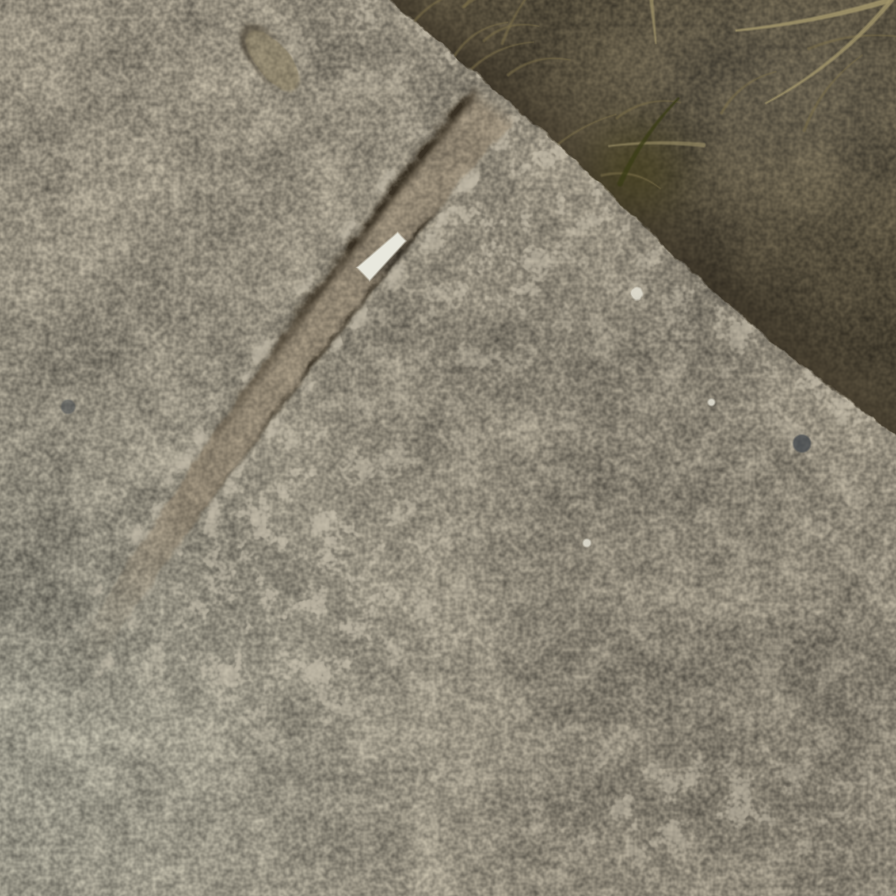
A three.js fragment shader for this texture:

```glsl
// Weathered concrete slab with a diagonal worn groove, a chalk stub and a dark,
// grassy strip of soil beyond its broken edge. Gradient noise makes the grain
// and stains; distance functions place the edge, groove, blades and marks.
#define SLAB_COLOR vec3(0.575, 0.548, 0.487)
#define SOIL_COLOR vec3(0.335, 0.305, 0.235)
#define PALE_COLOR vec3(0.760, 0.730, 0.660)
#define DARK_COLOR vec3(0.220, 0.190, 0.140)
#define GROOVE_COLOR vec3(0.560, 0.510, 0.430)
#define GROOVE_TOP vec2(0.546, 0.878)
#define GROOVE_END vec2(0.088, 0.255)
#define GRAIN 0.27
#define STAIN 0.15
#define SOFT 0.0016
#define BLADES 16

varying vec2 vUv;

float hash(float n) { return fract(sin(n * 91.73) * 4375.85); }

vec2 gradientAt(vec2 cell) {
  float a = 6.2832 * fract(sin(dot(cell, vec2(127.1, 311.7))) * 4375.85);
  return vec2(cos(a), sin(a));
}

float noise(vec2 p) {
  vec2 i = floor(p), f = fract(p);
  vec2 u = f * f * f * (f * (f * 6.0 - 15.0) + 10.0);
  float a = dot(gradientAt(i), f);
  float b = dot(gradientAt(i + vec2(1, 0)), f - vec2(1, 0));
  float c = dot(gradientAt(i + vec2(0, 1)), f - vec2(0, 1));
  float d = dot(gradientAt(i + vec2(1, 1)), f - vec2(1, 1));
  return mix(mix(a, b, u.x), mix(c, d, u.x), u.y);
}

float fbm(vec2 p) {
  float sum = 0.0, amp = 1.0;
  for (int i = 0; i < 4; i++) {
    sum += amp * noise(p);
    p = mat2(1.6, 1.2, -1.2, 1.6) * p + 7.3;
    amp *= 0.55;
  }
  return sum;
}

float glow(vec2 p, vec2 c, vec2 r) { vec2 q = (p - c) / r; return exp(-dot(q, q)); }
float fill(float d) { return 1.0 - smoothstep(-SOFT, SOFT, d); }
float line(float d, float w) { return exp(-d * d / (w * w)); }
vec2 turn(vec2 p, float a) { return vec2(cos(a) * p.x + sin(a) * p.y, cos(a) * p.y - sin(a) * p.x); }

// Thin blade from a to b, bowed sideways by bend
float blade(vec2 p, vec2 a, vec2 b, float bend, float w) {
  vec2 ab = b - a;
  float t = clamp(dot(p - a, ab) / dot(ab, ab), 0.0, 1.0);
  vec2 onCurve = a + ab * t + normalize(vec2(-ab.y, ab.x)) * bend * 4.0 * t * (1.0 - t);
  return fill(length(p - onCurve) - w * (1.0 - 0.6 * t));
}

vec3 soil(vec2 p, float edge, float grain, float stain) {
  vec3 c = SOIL_COLOR * (1.0 + grain * 1.1 + stain * 0.3);
  c += 0.07 * glow(p, vec2(0.88, 0.9), vec2(0.2, 0.14));
  c = mix(c, DARK_COLOR, 0.65 * exp(-edge / 0.045));
  c = mix(c, vec3(0.27, 0.25, 0.11), 0.6 * glow(p, vec2(0.71, 0.81), vec2(0.05)));
  for (int i = 0; i < BLADES; i++) {
    float k = float(i);
    vec2 a = vec2(0.44 + 0.5 * hash(k + 1.0), 0.78 + 0.22 * hash(k + 21.0));
    if (i < 8) a = vec2(0.46 + 0.11 * hash(k + 3.0), 0.91 + 0.09 * hash(k + 9.0));
    float ang = -0.35 + 1.3 * hash(k + 40.0);
    vec2 b = a + (0.05 + 0.07 * hash(k + 60.0)) * vec2(cos(ang), sin(ang));
    c = mix(c, vec3(0.49, 0.44, 0.29), 0.55 * blade(p, a, b, 0.008, 0.0017));
  }
  vec3 straw = vec3(0.64, 0.59, 0.42);
  c = mix(c, straw, 0.85 * blade(p, vec2(0.99, 0.999), vec2(0.822, 0.966), 0.004, 0.0032));
  c = mix(c, straw, 0.8 * blade(p, vec2(0.995, 1.0), vec2(0.855, 0.885), 0.009, 0.0027));
  c = mix(c, straw, 0.7 * blade(p, vec2(0.727, 1.0), vec2(0.732, 0.952), 0.0, 0.0022));
  c = mix(c, straw, 0.6 * blade(p, vec2(0.785, 0.838), vec2(0.68, 0.837), -0.003, 0.0025));
  return mix(c, vec3(0.23, 0.24, 0.09), 0.8 * blade(p, vec2(0.692, 0.795), vec2(0.757, 0.89), 0.005, 0.003));
}

void main() {
  vec2 p = vUv;
  float grain = GRAIN * (noise(p * 125.0) + 0.8 * noise(p * 235.0 + 9.0));
  float stain = fbm(p * 7.0 + 3.0);
  float patchy = fbm(p * 26.0 + 11.0);
  float rough = fbm(p * 38.0);

  // Broad stains, pale wear and gritty rim
  float edge = dot(p - vec2(0.436, 1.0), vec2(0.654, 0.756));
  edge += 0.010 * smoothstep(0.62, 0.8, p.x) * (1.0 - smoothstep(0.85, 1.0, p.x)) + 0.004 * rough;
  float tone = 1.0 + STAIN * stain + 0.14 * patchy + grain;
  tone += 0.08 * glow(p, vec2(0.1, 0.06), vec2(0.4, 0.3)) - 0.11 * glow(p, vec2(0.78, 0.24), vec2(0.22, 0.26));
  tone -= 0.08 * glow(p, vec2(0.62, 0.57), vec2(0.2, 0.1)) + 0.09 * glow(p, vec2(0.03, 0.36), vec2(0.09, 0.13));
  vec3 color = SLAB_COLOR * tone;
  color *= mix(vec3(1), vec3(0.97, 1.0, 1.02), glow(p, vec2(0.0, 0.15), vec2(0.4)));
  float wear = glow(p, vec2(0.34, 0.4), vec2(0.13, 0.13)) + 0.8 * glow(p, vec2(0.31, 0.27), vec2(0.13, 0.07));
  wear += 0.7 * glow(p, vec2(0.78, 0.1), vec2(0.17, 0.06)) + 0.8 * glow(p, vec2(0.55, 0.72), vec2(0.09, 0.12));
  wear += 0.9 * exp(edge / 0.045) + 0.12;
  color = mix(color, PALE_COLOR, 0.65 * clamp(wear, 0.0, 1.0) * smoothstep(0.05, 0.5, patchy + grain));

  // Worn groove: t runs down its length, side is positive to the right
  vec2 along = GROOVE_END - GROOVE_TOP;
  float t = dot(p - GROOVE_TOP, along) / dot(along, along);
  float side = dot(p - GROOVE_TOP, normalize(vec2(-along.y, along.x)));
  side += 0.052 * t * (1.0 - t) + 0.004 * rough;
  float halfWidth = mix(0.029, 0.015, clamp(t, 0.0, 1.0));
  float span = smoothstep(-0.02, 0.01, t) * (1.0 - smoothstep(0.68, 1.02, t));
  float inside = 1.0 - smoothstep(-0.003, 0.003, abs(side) - halfWidth);
  color = mix(color, GROOVE_COLOR * (1.0 + 0.6 * grain + 0.1 * patchy), 0.75 * inside * span);
  float chips = line(abs(side) - halfWidth - 0.009, 0.008) * smoothstep(-0.05, 0.3, patchy);
  color = mix(color, PALE_COLOR, 0.75 * chips * smoothstep(0.0, 0.1, t) * (1.0 - smoothstep(0.9, 1.1, t)));
  float shade = 0.9 * line(side + halfWidth - 0.003, 0.0065) * (1.0 - smoothstep(0.2, 0.75, t));
  shade += 0.65 * line(side - halfWidth, 0.003) * smoothstep(0.12, 0.2, t) * (1.0 - smoothstep(0.4, 0.85, t));
  color = mix(color, DARK_COLOR, clamp(shade * span * (1.0 + 0.7 * rough), 0.0, 1.0));

  // Oval dent, pits and bright flecks
  vec2 q = turn(p - vec2(0.305, 0.932), -0.88) / vec2(0.046, 0.020);
  float oval = length(q) + 0.08 * rough;
  color = mix(color, vec3(0.55, 0.51, 0.41) * (1.0 + 0.5 * grain), 0.8 * (1.0 - smoothstep(0.85, 1.0, oval)));
  color = mix(color, DARK_COLOR, 0.55 * line(oval - 1.0, 0.14) * smoothstep(0.5, -1.0, q.x + q.y * 0.4));
  float pits = fill(length(p - vec2(0.895, 0.505)) - 0.010) + 0.7 * fill(length(p - vec2(0.076, 0.546)) - 0.008);
  color = mix(color, vec3(0.27, 0.29, 0.31), 0.8 * pits);
  float flecks = fill(length(p - vec2(0.71, 0.672)) - 0.007 - 0.003 * rough);
  flecks += fill(length(p - vec2(0.655, 0.394)) - 0.0045) + fill(length(p - vec2(0.794, 0.551)) - 0.004);
  color = mix(color, vec3(0.88, 0.87, 0.82), 0.9 * min(flecks, 1.0));

  // Chalk stub with a soft shadow
  vec2 k = turn(p - vec2(0.427, 0.715), 0.77);
  vec2 box = abs(k) - vec2(0.030, 0.0085 - 0.06 * k.x);
  color *= 1.0 - 0.4 * glow(k, vec2(0.004, -0.011), vec2(0.03, 0.006));
  color = mix(color, vec3(0.91, 0.91, 0.87), fill(max(box.x, box.y)));

  color = mix(color, soil(p, max(edge, 0.0), grain, stain), smoothstep(-SOFT, SOFT, edge));
  gl_FragColor = vec4(clamp(color, 0.0, 1.0), 1.0);
}
```
